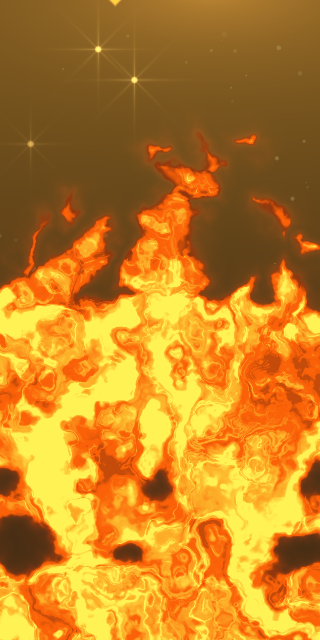
This background is drawn by a Shadertoy shader. Its source:

```glsl
float hash(vec2 p) {
    return fract(sin(dot(p, vec2(127.1, 311.7))) * 43758.5);
}

float noise(vec2 p) {
    vec2 cell = floor(p), f = fract(p);
    f = f * f * (3.0 - 2.0 * f);
    return mix(mix(hash(cell), hash(cell + vec2(1, 0)), f.x),
               mix(hash(cell + vec2(0, 1)), hash(cell + vec2(1, 1)), f.x), f.y);
}

float fbm(vec2 p) {
    float sum = 0.0, amp = 0.533;
    for (int i = 0; i < 4; i++) {
        sum += amp * noise(p);
        p = mat2(1.6, 1.2, -1.2, 1.6) * p + 7.3;
        amp *= 0.5;
    }
    return sum;
}

// Capsule from a.xy to a.zw that narrows to a point
float taper(vec2 p, vec4 a, float radius) {
    vec2 axis = a.zw - a.xy, q = p - a.xy;
    float h = clamp(dot(q, axis) / dot(axis, axis), 0.0, 1.0);
    return length(q - axis * h) - radius * (1.0 - 0.85 * h);
}

float flameDistance(vec2 p) {
    vec4 tongues[7] = vec4[7](
        vec4(0.51, 1.12, 0.56, 1.45), vec4(0.10, 1.06, 0.35, 1.29),
        vec4(0.93, 1.02, 0.88, 1.20), vec4(0.74, 1.03, 0.79, 1.16),
        vec4(0.61, 1.44, 0.50, 1.49), vec4(0.42, 1.14, 0.48, 1.27),
        vec4(0.02, 1.00, 0.01, 1.11));
    vec4 wisps[7] = vec4[7](
        vec4(0.06, 1.18, 0.15, 1.32), vec4(0.66, 1.50, 0.61, 1.58),
        vec4(0.78, 1.55, 0.71, 1.57), vec4(0.91, 1.29, 0.80, 1.35),
        vec4(0.47, 1.52, 0.51, 1.54), vec4(0.22, 1.34, 0.23, 1.39),
        vec4(1.00, 1.20, 0.95, 1.24));
    float d = p.y - 1.07;
    for (int i = 0; i < 7; i++) {
        float len = length(tongues[i].zw - tongues[i].xy);
        d = min(d, taper(p, tongues[i], 0.03 + 0.26 * len));
        d = min(d, taper(p, wisps[i], 0.022));
    }
    // Dark openings: centre and half size
    vec4 holes[6] = vec4[6](
        vec4(0.04, 0.30, 0.13, 0.07), vec4(0.97, 0.29, 0.10, 0.08),
        vec4(0.42, 0.28, 0.05, 0.03), vec4(0.49, 0.52, 0.025, 0.05),
        vec4(1.00, 0.51, 0.05, 0.05), vec4(0.00, 0.50, 0.05, 0.04));
    for (int i = 0; i < 6; i++) {
        float r = length((p - holes[i].xy) / holes[i].zw);
        d = max(d, (1.0 - r) * min(holes[i].z, holes[i].w));
    }
    return d;
}

// Broad hot and cool regions: centre, radius, strength
float heatRegions(vec2 p) {
    vec4 regions[12] = vec4[12](
        vec4(0.43, 1.18, 0.07, -0.35), vec4(0.22, 1.09, 0.09, -0.25),
        vec4(0.07, 0.78, 0.11, -0.30), vec4(0.88, 0.82, 0.13, -0.25),
        vec4(0.37, 0.58, 0.11, -0.30), vec4(0.62, 0.36, 0.10, -0.25),
        vec4(0.15, 0.57, 0.15, 0.25), vec4(0.40, 0.45, 0.10, 0.25),
        vec4(0.50, 0.72, 0.14, 0.22), vec4(0.32, 0.19, 0.10, 0.25),
        vec4(0.84, 0.42, 0.12, 0.25), vec4(0.47, 1.04, 0.13, 0.22));
    float heat = 0.0;
    for (int i = 0; i < 12; i++) {
        vec2 q = (p - regions[i].xy) / regions[i].z;
        heat += regions[i].w * exp(-dot(q, q));
    }
    return heat;
}

vec3 fireColor(float heat) {
    vec3 c = mix(vec3(0.56, 0.21, 0.05), vec3(0.98, 0.38, 0.03), smoothstep(0.08, 0.32, heat));
    c = mix(c, vec3(0.99, 0.69, 0.16), smoothstep(0.36, 0.64, heat));
    return mix(c, vec3(1.0, 0.95, 0.33), smoothstep(0.62, 0.86, heat));
}

float sparkle(vec2 q, float size) {
    vec2 a = abs(q), b = abs(vec2(q.x + q.y, q.x - q.y)) * 0.707;
    float rays = exp(-min(a.x, a.y) * 350.0) + 0.6 * exp(-min(b.x, b.y) * 350.0);
    return 0.35 * rays * exp(-length(q) / (0.4 * size)) + 0.6 * smoothstep(0.013, 0.006, length(q));
}

void mainImage(out vec4 fragColor, in vec2 fragCoord) {
    vec2 p = fragCoord / iResolution.xy * vec2(1, 2);

    // Smoky backdrop and overhead glow
    vec3 color = mix(vec3(0.28, 0.18, 0.08), vec3(0.41, 0.29, 0.10), smoothstep(0.3, 1.8, p.y));
    color += vec3(0.34, 0.24, 0.10) * exp(-length((p - vec2(0.66, 2.03)) * vec2(1.8, 4.5)));
    color += vec3(0.5, 0.4, 0.1) * smoothstep(0.025, 0.01, abs(p.x - 0.36) + abs(p.y - 2.0));

    // Drifting dust and star glints
    for (int i = 0; i < 28; i++) {
        float k = float(i);
        vec2 center = vec2(hash(vec2(k, 1.3)), 1.15 + 0.85 * hash(vec2(k, 4.7)));
        float radius = mix(0.003, 0.012, hash(vec2(k, 8.1)));
        float disc = smoothstep(radius, radius - 0.004, length(p - center));
        color = mix(color, vec3(0.72, 0.65, 0.42), disc * mix(0.1, 0.45, hash(vec2(k, 2.9))));
    }
    float glints = sparkle(p - vec2(0.307, 1.846), 0.14)
                 + sparkle(p - vec2(0.42, 1.75), 0.16)
                 + 0.6 * sparkle(p - vec2(0.096, 1.55), 0.12);
    color += vec3(0.75, 0.65, 0.38) * glints;

    // Turbulent flow bends both outline and interior
    vec2 flow = vec2(fbm(p * 6.0), fbm(p * 6.0 + 31.0)) - 0.5;
    vec2 curl = vec2(fbm(p * 15.0 + 9.0), fbm(p * 15.0 + 53.0)) - 0.5;
    float d = flameDistance(p + 0.13 * flow + 0.07 * curl);
    vec2 q = p * vec2(7.0, 5.0) + 5.0 * flow + 1.2 * curl;
    float ridge = 1.0 - abs(2.0 * noise(q * 1.7 + 3.0) - 1.0);
    float threads = pow(1.0 - abs(2.0 * fbm(q * 1.4 + 17.0) - 1.0), 5.0);
    float heat = 0.48 + 1.3 * (fbm(q) - 0.5) + 0.25 * (ridge - 0.5) + 0.3 * threads;
    heat += heatRegions(p + 0.12 * flow);
    heat = max(heat, 0.2) * smoothstep(0.012, -0.035, d);

    // Flames over the backdrop with a faint ember halo
    color += vec3(0.16, 0.03, 0.0) * exp(-max(d, 0.0) * 45.0);
    color = mix(color, fireColor(heat), smoothstep(0.008, -0.008, d));
    fragColor = vec4(clamp(color, 0.0, 1.0), 1.0);
}
```
